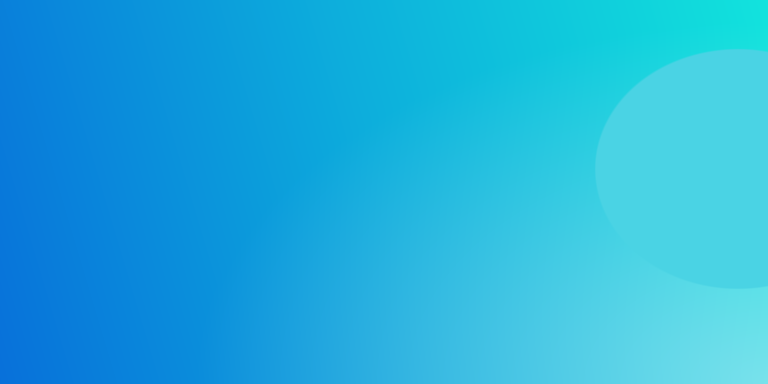
This background is drawn by a Shadertoy shader. Its source:

```glsl
// Blue to turquoise gradient with a pale corner glow and a flat disc at the right edge.

// Three-stop ramp running mostly left to right, tilted slightly upward.
vec3 seaGradient(vec2 uv) {
    float t = dot(uv, vec2(0.87, 0.13));
    vec3 blue = vec3(0.03, 0.44, 0.855);
    vec3 cyan = vec3(0.05, 0.68, 0.862);
    vec3 turquoise = vec3(0.07, 0.89, 0.865);
    return t < 0.5 ? mix(blue, cyan, t * 2.0) : mix(cyan, turquoise, t * 2.0 - 1.0);
}

void mainImage(out vec4 fragColor, in vec2 fragCoord) {
    vec2 uv = fragCoord / iResolution.xy;
    vec3 color = seaGradient(uv);

    // Pale glow fading linearly from the lower right corner
    float glowDistance = length((uv - vec2(1.0, 0.0)) / vec2(0.745, 0.94));
    float glow = 0.44 * max(1.0 - glowDistance, 0.0);
    color = mix(color, vec3(0.99, 0.95, 1.0), glow);

    // Wide disc cut off by the right edge, smoothed over about one pixel
    float discDistance = length((uv - vec2(0.961, 0.56)) / vec2(0.186, 0.312)) - 1.0;
    float softness = fwidth(discDistance);
    float disc = 1.0 - smoothstep(-softness, softness, discDistance);
    color = mix(color, vec3(0.29, 0.827, 0.893), disc);

    fragColor = vec4(color, 1.0);
}
```
